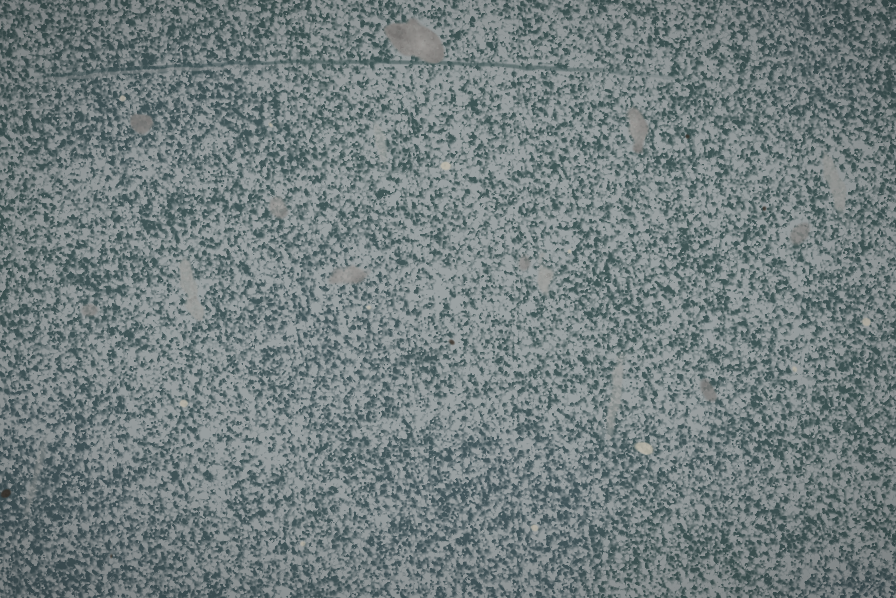
A WebGL 2 fragment shader for this texture:

```glsl
#version 300 es
precision highp float;
// Worn painted floor: pale grey paint broken by fine dark teal speckle.
// Cellular blob noise at several scales sets speckle, wear and ragged edges;
// hashed loops scatter chips, scrapes and specks, and a vignette darkens the rim.

#define LIGHT_PAINT vec3(0.592, 0.617, 0.621)
#define DARK_PAINT  vec3(0.240, 0.327, 0.327)
#define BLUE_PAINT  vec3(0.255, 0.330, 0.350)
#define CHIP_GREY   vec3(0.515, 0.505, 0.495)
#define SCRAPE_PALE vec3(0.640, 0.650, 0.640)
#define SPECKLE_FREQ 150.0
#define SPECKLE_LEVEL 0.32
#define SPECKLE_SOFT 1.35
#define CHIPS 9
#define SCRAPES 6
#define SPECKS 16
#define VIGNETTE 0.21

uniform vec2 u_resolution;
out vec4 fragColor;

vec3 hash3(vec2 c) {
    vec3 q = fract(c.xyx * vec3(0.1031, 0.1030, 0.0973));
    q += dot(q, q.yxz + 33.33);
    return fract((q.xxy + q.yzz) * q.zyx);
}

// Signed round blobs, one jittered in each cell; deviation near one.
float blobNoise(vec2 p) {
    vec2 cell = floor(p), local = fract(p);
    float sum = 0.0;
    for (int y = -1; y <= 1; y++)
    for (int x = -1; x <= 1; x++) {
        vec2 offset = vec2(x, y);
        vec3 h = hash3(cell + offset + 57.0);
        vec2 d = offset + h.xy - local;
        float fall = max(0.0, 1.0 - dot(d, d));
        sum += (h.z * 2.0 - 1.0) * fall * fall * fall;
    }
    return sum * 2.6;
}

// Coverage of a turned ellipse whose outline is shifted by ragged.
float shard(vec2 p, vec2 halfSize, float angle, float ragged, float soft) {
    float c = cos(angle), s = sin(angle);
    vec2 q = mat2(c, -s, s, c) * p;
    float d = (length(q / halfSize) - 1.0 + ragged) * min(halfSize.x, halfSize.y);
    return 1.0 - smoothstep(-soft, soft, d);
}

// Even spread along x, free in y.
vec2 scatter(int i, int count, vec3 h, float aspect) {
    return vec2((float(i) + h.x) / float(count) * aspect, 0.06 + 0.88 * h.y);
}

void main() {
    vec2 p = gl_FragCoord.xy / u_resolution.y;
    float aspect = u_resolution.x / u_resolution.y;
    float soft = max(1.0 / u_resolution.y, 0.002);
    vec2 centred = (p - 0.5 * vec2(aspect, 1.0)) / vec2(aspect, 1.0);

    // Broad wear and ragged edges
    float cloud = blobNoise(p * 3.1 + 4.0);
    float smear = blobNoise(p * vec2(4.0, 12.0) + 20.0);
    float patchy = blobNoise(p * 17.0 + 9.0);
    float ragged = blobNoise(p * 42.0 + 31.0);

    // Fine speckle, its outlines broken by a finer layer
    float fine = blobNoise(p * SPECKLE_FREQ * 1.7 + 70.0);
    vec2 warp = 0.22 * vec2(fine, -fine);
    float coarse = blobNoise(p * SPECKLE_FREQ + warp);
    float wear = 0.10 * cloud + 0.09 * smear + 0.13 * patchy + 0.9 * dot(centred, centred) - 0.13;
    float level = 0.80 * coarse + 0.55 * fine + wear - SPECKLE_LEVEL;
    float cover = smoothstep(-SPECKLE_SOFT, SPECKLE_SOFT, level);
    float blueness = smoothstep(-0.6, 1.8, cloud - 2.0 * centred.y - centred.x);
    vec3 dark = mix(DARK_PAINT, BLUE_PAINT, blueness);
    vec3 colour = mix(LIGHT_PAINT, dark, cover);

    // Long shallow scratch, pale at the left and teal at the right
    float bend = p.y - 0.897 + 0.09 * (p.x - 0.58) * (p.x - 0.58) + 0.0012 * ragged;
    float span = smoothstep(0.04, 0.1, p.x) * (1.0 - smoothstep(0.85, 1.25, p.x));
    float groove = 1.0 - smoothstep(0.001, 0.003 + soft, abs(bend));
    float ridge = 1.0 - smoothstep(0.001, 0.003 + soft, abs(bend + 0.006));
    colour = mix(colour, dark * 1.05, 0.62 * groove * span);
    colour = mix(colour, LIGHT_PAINT * 0.95, 0.6 * ridge * span * (1.0 - smoothstep(0.3, 0.65, p.x)));

    // Grey chips
    for (int i = 0; i < CHIPS; i++) {
        vec3 h = hash3(vec2(i, 11)), k = hash3(vec2(i, 23));
        float size = mix(0.014, 0.05, k.x * k.x);
        vec2 halfSize = size * vec2(1.0, mix(0.5, 0.9, k.y));
        vec2 away = p - scatter(i, CHIPS, h, aspect);
        float mask = shard(away, halfSize, k.z * 3.14, 0.17 * ragged + 0.16 * patchy, soft * 1.6);
        vec3 chip = CHIP_GREY * (1.0 + 0.06 * ragged + 0.04 * coarse) * mix(0.88, 1.08, h.z);
        colour = mix(colour, chip, mask * mix(0.6, 0.92, k.x));
    }

    // Pale upright scrapes
    for (int i = 0; i < SCRAPES; i++) {
        vec3 h = hash3(vec2(i, 37)), k = hash3(vec2(i, 41));
        vec2 halfSize = vec2(mix(0.005, 0.011, k.x), mix(0.025, 0.07, k.y));
        vec2 away = p - scatter(i, SCRAPES, h, aspect);
        float mask = shard(away, halfSize, 0.7 * (k.z - 0.5), 0.25 * ragged, soft * 1.5);
        vec3 scrape = mix(SCRAPE_PALE, CHIP_GREY, 0.6 * h.z) + 0.02 * coarse;
        colour = mix(colour, scrape, mask * mix(0.45, 0.9, k.x));
    }

    // Small cream and brown specks
    for (int i = 0; i < SPECKS; i++) {
        vec3 h = hash3(vec2(i, 53)), k = hash3(vec2(i, 67));
        vec2 halfSize = mix(0.003, 0.010, k.x * k.x) * vec2(1.0, mix(0.6, 1.5, k.y));
        vec2 away = p - scatter(i, SPECKS, h, aspect);
        float mask = shard(away, halfSize, k.z * 3.14, 0.2 * ragged, soft);
        vec3 speck = mix(vec3(0.22, 0.19, 0.16), vec3(0.73, 0.71, 0.66), step(0.45, h.z));
        colour = mix(colour, speck, 0.85 * mask);
    }

    // Light falling off towards the corners
    float shade = 1.03 - VIGNETTE * smoothstep(0.02, 0.55, dot(centred, centred));
    fragColor = vec4(clamp(colour * shade, 0.0, 1.0), 1.0);
}
```
